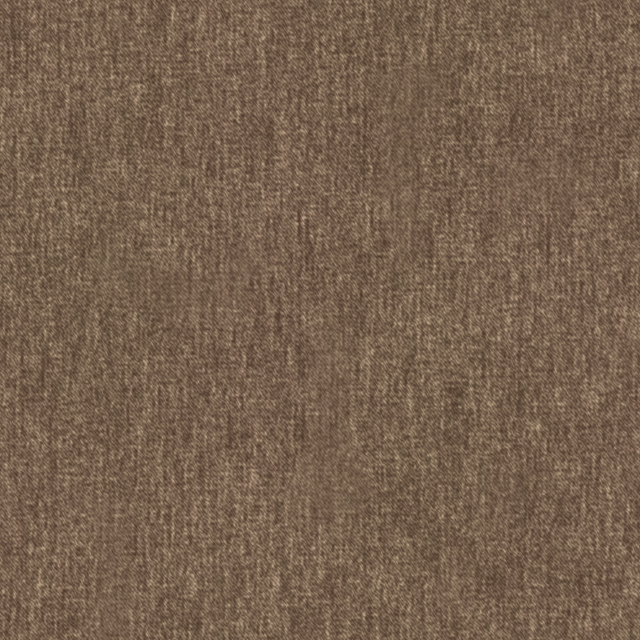
Reproduce this texture procedurally as a WebGL 1 fragment shader.

```glsl
precision highp float;

uniform vec2 u_resolution;

const float TAU = 6.2831853;
const vec3 SHADOW_BROWN = vec3(0.37, 0.288, 0.226);
const vec3 LIGHT_TAN = vec3(0.62, 0.53, 0.435);

float hash(vec2 cell, float seed) {
    vec3 p = fract(vec3(cell.xyx + seed * 17.13) * vec3(0.1031, 0.1030, 0.0973));
    p += dot(p, p.yzx + 33.33);
    return fract((p.x + p.y) * p.z);
}

// Slope of one lattice corner, in a random direction
float cornerSlope(vec2 cell, vec2 offset, float seed) {
    float angle = TAU * hash(cell, seed);
    return dot(vec2(cos(angle), sin(angle)), offset);
}

float gradientNoise(vec2 p, float seed) {
    vec2 cell = floor(p);
    vec2 f = fract(p);
    vec2 fade = f * f * (3.0 - 2.0 * f);
    vec2 e = vec2(1.0, 0.0);
    float low = mix(cornerSlope(cell, f, seed),
                    cornerSlope(cell + e.xy, f - e.xy, seed), fade.x);
    float high = mix(cornerSlope(cell + e.yx, f - e.yx, seed),
                     cornerSlope(cell + e.xx, f - e.xx, seed), fade.x);
    return mix(low, high, fade.y);
}

// Diagonal ribs falling to the right, broken by uneven thread
float twill(vec2 uv, vec2 ribs, float wobble) {
    float bend = wobble * gradientNoise(uv * vec2(121.0, 83.0), 1.0);
    return sin(TAU * (dot(uv, ribs) + bend));
}

// Vertical yarn streaks, from broad slubs to short strands
float warpStreaks(vec2 uv) {
    return 0.20 * gradientNoise(uv * vec2(67.0, 7.0), 2.0)
         + 0.46 * gradientNoise(uv * vec2(157.0, 17.0), 3.0)
         + 0.44 * gradientNoise(uv * vec2(187.0, 61.0), 4.0);
}

float weftStreaks(vec2 uv) {
    return 0.34 * gradientNoise(uv * vec2(29.0, 191.0), 5.0);
}

float fibreGrain(vec2 uv) {
    return 0.62 * gradientNoise(uv * vec2(247.0, 213.0), 6.0)
         + 0.42 * gradientNoise(uv * vec2(149.0, 137.0), 7.0);
}

// Broad uneven fading of the cloth
float wornClouds(vec2 uv) {
    return 0.08 * gradientNoise(uv * vec2(4.3, 3.1), 8.0)
         + 0.13 * gradientNoise(uv * vec2(19.0, 11.0), 9.0);
}

void main() {
    vec2 uv = gl_FragCoord.xy / min(u_resolution.x, u_resolution.y);

    // Rubbed patches show slightly less of the weave
    float rubbed = smoothstep(0.1, 0.5, gradientNoise(uv * vec2(8.7, 6.3), 10.0));
    float weaveContrast = 1.0 - 0.28 * rubbed;

    float weave = 0.17 * twill(uv, vec2(171.0, 149.0), 0.7)
                + warpStreaks(uv) + weftStreaks(uv) + fibreGrain(uv);
    float relief = weave * weaveContrast + wornClouds(uv);

    // Raised pale fibres stand out more than the shaded gaps
    float tone = 0.385 + relief + 0.35 * (relief * relief - 0.06);
    vec3 color = mix(SHADOW_BROWN, LIGHT_TAN, clamp(tone, -0.25, 1.35));

    // Slight drift between reddish and olive dye
    float dye = gradientNoise(uv * vec2(3.7, 2.3), 11.0)
              + gradientNoise(uv * vec2(47.0, 31.0), 12.0);
    color += 0.008 * dye * vec3(0.7, -0.5, 0.4);

    gl_FragColor = vec4(color, 1.0);
}
```
